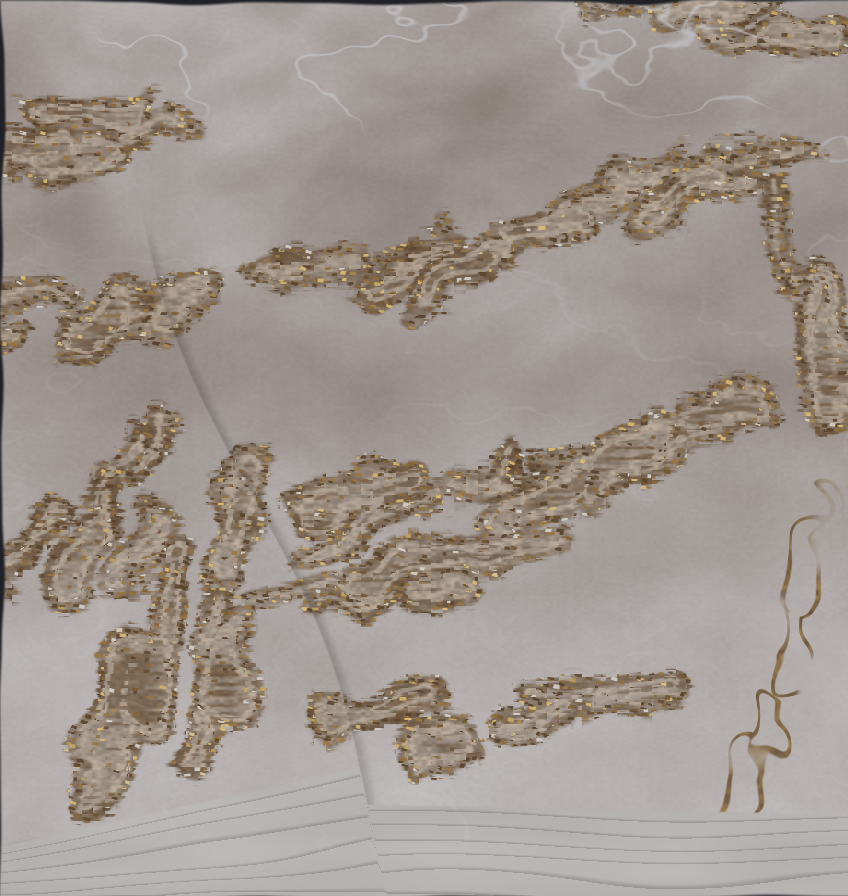
A Shadertoy shader for this texture:

```glsl
// Pale folded satin under clear film, brocaded with ragged gold islands.
// Islands are jittered capsules joined in one distance field; its contours
// give the knotted rim, pale cord and woven core. Noise shades the cloth.

const vec3 CLOTH_DARK = vec3(0.53, 0.48, 0.455);
const vec3 CLOTH_LIGHT = vec3(0.75, 0.735, 0.735);
const vec3 BROWN = vec3(0.35, 0.26, 0.17);
const vec3 GOLD = vec3(0.6, 0.46, 0.25);
const vec3 BRIGHT = vec3(0.88, 0.75, 0.45);
const vec3 SILVER = vec3(0.84, 0.83, 0.81);
const vec3 CORD = vec3(0.68, 0.62, 0.55);
const vec3 NIGHT = vec3(0.12, 0.13, 0.15);

// Start and end of each group of islands
const vec4 PATHS[12] = vec4[12](
    vec4(-0.02, 0.85, 0.17, 0.86), vec4(-0.03, 0.63, 0.2, 0.69),
    vec4(0.35, 0.66, 0.64, 0.77), vec4(0.58, 0.74, 0.92, 0.82),
    vec4(0.33, 0.37, 0.62, 0.51), vec4(0.58, 0.44, 0.87, 0.56),
    vec4(0.33, 0.3, 0.6, 0.38), vec4(0.1, 0.13, 0.19, 0.4),
    vec4(0.24, 0.17, 0.29, 0.49), vec4(0.02, 0.36, 0.16, 0.52),
    vec4(0.4, 0.17, 0.76, 0.25), vec4(0.66, 0.99, 0.9, 0.97));

float hash(vec2 p) {
    return fract(sin(dot(p, vec2(127.1, 311.7))) * 43758.5453);
}

float noise(vec2 p) {
    vec2 i = floor(p), f = fract(p);
    f = f * f * (3.0 - 2.0 * f);
    return mix(mix(hash(i), hash(i + vec2(1, 0)), f.x),
               mix(hash(i + vec2(0, 1)), hash(i + vec2(1, 1)), f.x), f.y);
}

float fbm(vec2 p) {
    float sum = 0.0, amp = 0.53;
    for (int i = 0; i < 4; i++) {
        sum += amp * noise(p);
        p = mat2(1.6, 1.2, -1.2, 1.6) * p + 3.7;
        amp *= 0.5;
    }
    return sum;
}

// Five jittered capsules strung along a path
float cluster(vec2 p, vec4 path, float seed) {
    float d = 1.0;
    vec2 along = path.zw - path.xy;
    for (int i = 0; i < 5; i++) {
        vec2 id = vec2(float(i), seed);
        vec2 r = vec2(hash(id), hash(id + 17.3));
        vec2 v = p - path.xy - along * (float(i) + 0.5) / 5.0 - (r - 0.5) * 0.065;
        float angle = atan(along.y, along.x) + (r.x - 0.4) * 0.5;
        vec2 dir = vec2(cos(angle), sin(angle));
        float reach = 0.025 + 0.035 * r.y;
        v -= dir * clamp(dot(v, dir), -reach, reach);
        d = min(d, length(v) - 0.012 - 0.02 * hash(id + 5.1));
    }
    return d;
}

float islands(vec2 p) {
    float d = cluster(p, vec4(0.9, 0.72, 0.95, 0.55), 40.0);
    for (int i = 0; i < 12; i++) d = min(d, cluster(p, PATHS[i], float(i) + 1.0));
    return d;
}

// Thread of random place and length per cell: x is coverage, y its tint
vec2 thread(vec2 p, vec2 size, float chance) {
    vec2 q = p / size;
    q.x += 7.0 * hash(vec2(floor(q.y), 3.0));
    vec2 id = floor(q);
    vec2 r = vec2(hash(id + 9.0), hash(id + 23.0));
    vec2 extent = 0.2 + 0.25 * r;
    vec2 off = abs(fract(q) - 0.5 - (0.5 - extent) * (2.0 * r.yx - 1.0));
    vec2 box = smoothstep(extent, extent * 0.5, off);
    return vec2(box.x * box.y * step(hash(id), chance), hash(id + 41.0));
}

vec3 metal(float tint) {
    vec3 c = mix(BROWN, GOLD, smoothstep(0.2, 0.75, tint));
    c = mix(c, BRIGHT, smoothstep(0.75, 0.88, tint));
    return mix(c, SILVER, smoothstep(0.91, 0.94, tint));
}

vec3 satin(vec2 p) {
    vec2 q = p + 0.12 * vec2(fbm(p * 4.0), fbm(p * 4.0 + 9.0));
    float fold = fbm(vec2(q.x + q.y, q.y * 1.8 - q.x) * 4.5) - 0.5;
    float shade = 0.51 + 0.33 * smoothstep(0.55, 0.1, p.y);
    shade += (0.55 + 0.5 * smoothstep(0.5, 0.85, p.y)) * fold;
    shade -= 0.13 * smoothstep(0.09, 0.0, abs(p.y - 0.58 + 0.03 * p.x));
    shade -= 0.15 * smoothstep(0.2, 0.0, length((p - vec2(0.56, 0.88)) * vec2(0.6, 1.5)));
    shade += 0.09 * (noise(p * vec2(260, 330)) - 0.5);
    return mix(CLOTH_DARK, CLOTH_LIGHT, clamp(shade, 0.0, 1.1));
}

vec3 brocade(vec3 col, vec2 p, float px) {
    vec2 warp = vec2(noise(p * 22.0), noise(p * 22.0 + 31.0)) - 0.5;
    float rag = hash(floor(p / vec2(0.013, 0.004))) - 0.5;
    float d = islands(p + 0.035 * warp) + 0.008 * rag;
    float inside = smoothstep(px, -px, d);
    float rim = smoothstep(0.009, 0.003, abs(d + 0.003));
    float cord = smoothstep(0.006, 0.002, abs(d + 0.015 + 0.005 * warp.x));
    float floats = noise(p * vec2(40, 250)) * 0.6 + noise(p * 24.0 + 5.0) * 0.7;
    vec3 weave = mix(vec3(0.59, 0.53, 0.47), vec3(0.43, 0.34, 0.25), smoothstep(0.5, 0.95, floats));
    weave = mix(weave, CORD, cord * 0.85) * (0.86 + 0.28 * noise(p * vec2(190, 280)));
    col = mix(col, weave, inside * (0.6 + 0.35 * noise(p * 17.0 + 3.0)));
    col = mix(col, BROWN, 0.5 * rim * noise(p * vec2(90, 170)));
    vec2 k = p + 0.008 * warp.yx;
    float chance = 0.15 * inside * (1.0 - cord) + 0.55 * rim;
    for (int i = 0; i < 2; i++) {
        vec2 knot = thread(k, vec2(0.0125, 0.0068), chance);
        col = mix(col, metal(knot.y), 0.9 * knot.x * max(rim, inside));
        k = mat2(0.97, 0.24, -0.24, 0.97) * k + 0.37;
    }
    return col;
}

// Fanned sheet edges below the panels
vec3 hem(vec3 col, vec2 p, float hemY, float px) {
    float depth = 1.0 - p.y / hemY;
    float sheet = fract(depth * 5.0 + 1.6 * noise(vec2(p.x * 4.0, depth * 3.0)));
    vec3 pages = CLOTH_LIGHT * (0.93 + 0.06 * noise(p * vec2(8, 40)));
    pages *= 1.0 - 0.15 * smoothstep(0.8, 1.0, sheet);
    return mix(col, pages, smoothstep(-px, px, hemY - p.y));
}

void mainImage(out vec4 fragColor, in vec2 fragCoord) {
    vec2 p = fragCoord / iResolution.y;
    float px = 1.5 / iResolution.y;
    vec3 col = brocade(satin(p), p, px);

    // Small broken curls on the right
    vec2 curl = p + 0.03 * vec2(noise(p * 30.0), noise(p * 30.0 + 8.0));
    float ring = abs(cluster(curl * 1.5, vec4(1.25, 0.15, 1.4, 0.7), 23.0)) / 1.5;
    float strand = smoothstep(0.004, 0.0015, ring) * smoothstep(0.3, 0.45, noise(p * 13.0));
    col = mix(col, mix(BROWN, GOLD, noise(p * 180.0)), strand * 0.85);

    // Left panel casts a soft shadow on the right one
    float side = p.x - 0.41 + 0.37 * (p.y - 0.1) - 0.02 * sin(p.y * 9.0 - 0.9);
    float right = smoothstep(-px, px, side);
    col *= 1.0 - 0.15 * smoothstep(0.78, 0.68, p.y) * smoothstep(0.015, 0.0, side) * right;
    col = hem(col, p, mix(0.055 + 0.22 * p.x, 0.11 - 0.02 * p.x, right), px);

    // Film creases, strongest near the top
    float ridge = abs(fbm(p * vec2(7, 12) + 12.0) - 0.5);
    float crease = smoothstep(0.018, 0.0, ridge) * smoothstep(0.4, 0.7, noise(p * 11.0));
    col = mix(col, vec3(0.82, 0.83, 0.86), crease * mix(0.1, 0.5, smoothstep(0.65, 1.0, p.y)));

    // Dark surroundings at the outer edges
    float border = min(min(p.x, 1.0 - p.y), p.y + 0.003) - 0.007 * noise(p * 14.0);
    col = mix(NIGHT, col, smoothstep(-0.003, 0.002, border));
    fragColor = vec4(col, 1.0);
}
```
